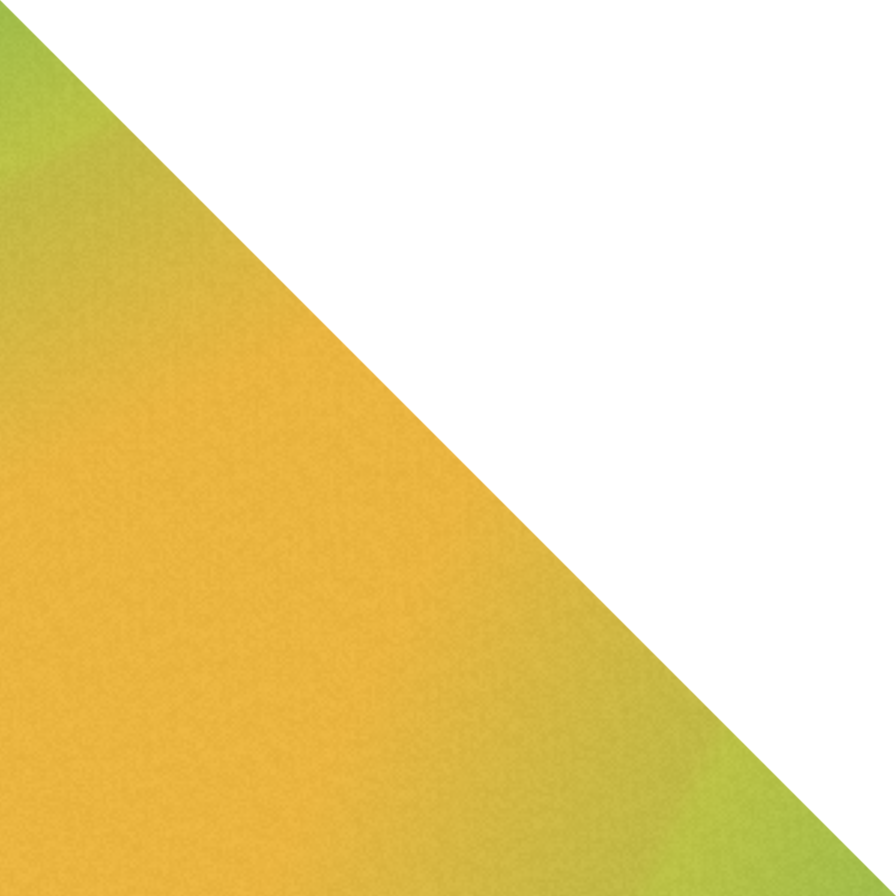
Write a three.js fragment shader that draws this background.

```glsl
// Draws a white field whose lower left half is a grainy orange triangle.
// Two tilted ramps turn the orange to olive, lime and green at the far corners;
// a signed distance cuts the diagonal and hashed value noise adds the grain.

varying vec2 vUv;

const vec3 WHITE  = vec3(1.0);
const vec3 ORANGE = vec3(0.918, 0.710, 0.250);
const vec3 OLIVE  = vec3(0.755, 0.725, 0.270);
const vec3 LIME   = vec3(0.735, 0.760, 0.272);
const vec3 GREEN  = vec3(0.620, 0.740, 0.290);

float hash(vec2 p) {
  return fract(sin(dot(p, vec2(127.1, 311.7))) * 43758.5453);
}

float valueNoise(vec2 p) {
  vec2 cell = floor(p);
  vec2 f = fract(p);
  f = f * f * (3.0 - 2.0 * f);
  float low = mix(hash(cell), hash(cell + vec2(1.0, 0.0)), f.x);
  float high = mix(hash(cell + vec2(0.0, 1.0)), hash(cell + vec2(1.0, 1.0)), f.x);
  return mix(low, high, f.y);
}

float linearStep(float a, float b, float x) {
  return clamp((x - a) / (b - a), 0.0, 1.0);
}

// Stage along a ramp: 0 orange, 1 olive, 2 lime, 3 green
float rampStage(float d, float orangeEnd, float olive, float lime) {
  return linearStep(orangeEnd, olive, d)
       + smoothstep(olive, lime, d)
       + linearStep(lime, 1.0, d);
}

vec3 stageColor(float stage) {
  vec3 color = mix(ORANGE, OLIVE, clamp(stage, 0.0, 1.0));
  color = mix(color, LIME, clamp(stage - 1.0, 0.0, 1.0));
  return mix(color, GREEN, clamp(stage - 2.0, 0.0, 1.0));
}

// Fine and coarse speckle, centred on zero
float grain(vec2 p) {
  float fine = valueNoise(p * 300.0) - 0.5;
  float coarse = valueNoise(p * 130.0 + 17.0) - 0.5;
  return fine * 0.7 + coarse * 0.3;
}

void main() {
  // Ramps toward the upper left and lower right corners
  float upper = rampStage(vUv.y - 0.5 * vUv.x, 0.45, 0.775, 0.815);
  float lower = rampStage(vUv.x - 0.5 * vUv.y, 0.29, 0.69, 0.735);
  vec3 color = stageColor(max(upper, lower));
  color += grain(vUv) * 0.045;

  // Diagonal cut
  float edgeDistance = (vUv.x + vUv.y - 1.0) * 0.70711;
  float outside = smoothstep(-0.0012, 0.0012, edgeDistance);
  gl_FragColor = vec4(mix(color, WHITE, outside), 1.0);
}
```
